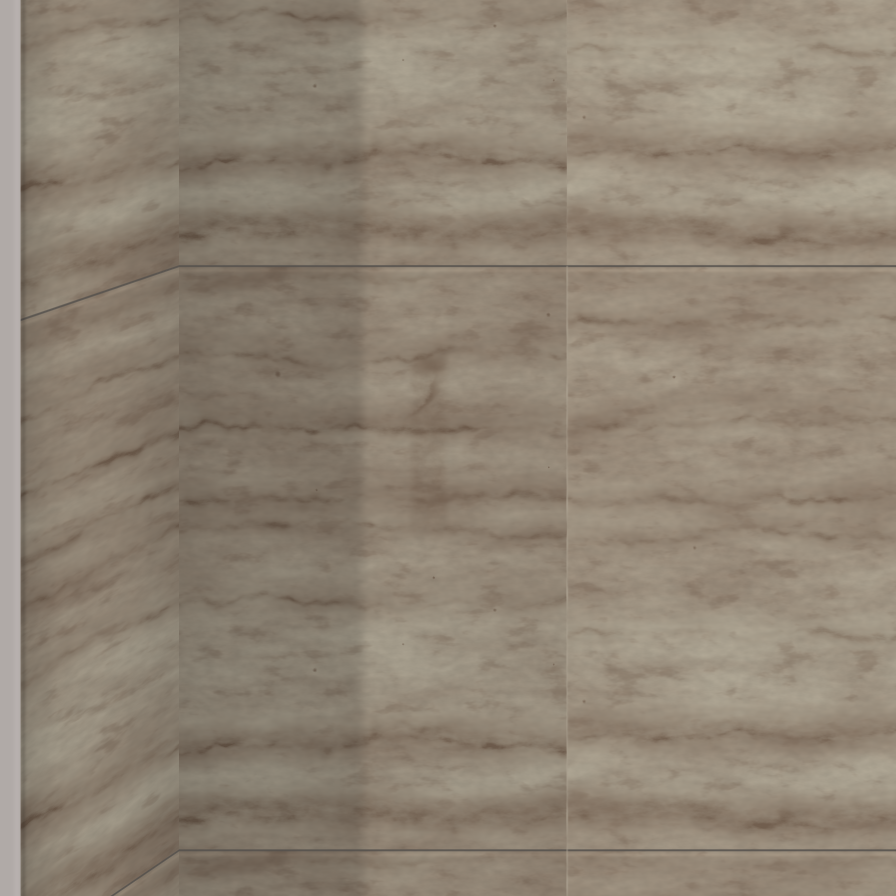
Give the GLSL for this texture, as a Shadertoy shader.

```glsl
// Travertine-clad corner: a slanted side wall and a front wall with two columns of slabs.
// Each course repeats the same layered stone: stretched gradient noise gives grain and mottling,
// a loop draws soft, broken, wandering veins, and joints, shadows and a stain lie on top.

const float JOINT_Y = 0.703;      // height of the upper horizontal joint
const float COURSE = 0.652;       // height of one course of slabs
const float STRIP_X = 0.023;      // right edge of the pale trim
const float CORNER_X = 0.2;       // where the two walls meet
const float SEAM_X = 0.633;       // vertical joint on the front wall
const float SHADOW_X = 0.405;     // edge of the shaded part
const float JOINT_HALF = 0.0011;  // half width of the joints
const float VEIN_HALF = 0.0036;   // half width of the veins
const int VEINS = 8;
const float LEFT_DEPTH[VEINS] = float[](0.022, 0.155, 0.278, 0.395, 0.452, 0.572, 0.818, 0.945);
const float RIGHT_DEPTH[VEINS] = float[](0.022, 0.097, 0.268, 0.400, 0.462, 0.630, 0.800, 0.945);
const float VEIN_POWER[VEINS] = float[](0.06, 0.36, 0.42, 0.33, 0.40, 0.33, 0.46, 0.16);
const float VEIN_HALO[VEINS] = float[](0.1, 0.16, 0.26, 0.2, 0.16, 0.12, 0.46, 0.62);

const vec3 PALE = vec3(0.645, 0.610, 0.543);
const vec3 TAN = vec3(0.570, 0.510, 0.446);
const vec3 BROWN = vec3(0.400, 0.320, 0.258);
const vec3 JOINT = vec3(0.330, 0.315, 0.300);
const vec3 SEAM = vec3(0.670, 0.630, 0.565);
const vec3 TRIM = vec3(0.690, 0.665, 0.655);

float hash(vec2 p) {
    vec3 q = fract(vec3(p.xyx) * 0.1031);
    q += dot(q, q.yzx + 33.33);
    return fract((q.x + q.y) * q.z);
}

float gradAt(vec2 cell, vec2 offset) {
    float a = 6.2832 * hash(cell);
    return dot(vec2(cos(a), sin(a)), offset);
}

// Gradient noise, about -0.7 to 0.7
float noise(vec2 p) {
    vec2 i = floor(p), f = p - i;
    vec2 w = f * f * f * (f * (f * 6.0 - 15.0) + 10.0);
    vec2 e = vec2(1.0, 0.0);
    return mix(mix(gradAt(i, f), gradAt(i + e, f - e), w.x),
               mix(gradAt(i + e.yx, f - e.yx), gradAt(i + 1.0, f - 1.0), w.x), w.y);
}

float fbm(vec2 p) {
    float sum = 0.0, amp = 1.0;
    for (int i = 0; i < 4; i++) {
        sum += amp * noise(p);
        p = p * 2.03 + 17.7;
        amp *= 0.55;
    }
    return sum;
}

float bump(float x, float center, float width) {
    float d = (x - center) / width;
    return exp(-d * d);
}

// Stone colour; x runs along the wall, v goes from 0 to 1 down one course
vec3 stone(float x, float v, float seed, bool right) {
    vec2 q = vec2(x, v * COURSE) + seed * vec2(7.3, 3.1);
    float warp = 0.012 * noise(q * vec2(5.0, 9.0));
    float clouds = fbm((q + vec2(0.0, warp)) * vec2(6.0, 24.0));
    float mottle = fbm(q * vec2(22.0, 48.0) + 9.0);
    float grain = fbm(q * vec2(50.0, 105.0));
    float speck = noise(q * vec2(95.0, 150.0) + 5.0);
    float bands = 0.5 * bump(v, 0.67, 0.11) + 0.6 * bump(v, 0.88, 0.035);
    vec3 col = mix(TAN, PALE, clamp(0.35 + bands + 0.6 * clouds + 0.25 * mottle, -0.2, 1.1));
    col *= 1.0 + 0.045 * grain + 0.035 * speck + 0.03 * clouds;
    col = mix(col, BROWN, 0.22 * smoothstep(0.15, 0.75, -mottle - 0.3 * clouds));

    // Soft broken veins, each with a mottled brown halo
    for (int i = 0; i < VEINS; i++) {
        float id = float(i) * 5.7 + seed * 13.1;
        float depth = right ? RIGHT_DEPTH[i] : LEFT_DEPTH[i];
        float path = depth + 0.036 * noise(vec2(x * 4.0, id))
                   + 0.02 * noise(vec2(x * 15.0, id + 2.3)) + 0.01 * noise(vec2(x * 60.0, id));
        float d = (v - path) * COURSE;
        float patchy = smoothstep(-0.3, 0.5, noise(vec2(x * 10.0, id + 4.1)) + 0.55 * mottle);
        float width = VEIN_HALF * (1.0 + 0.8 * noise(vec2(x * 30.0, id + 9.0)));
        float line = bump(d, 0.0, width) * VEIN_POWER[i] * (0.25 + 0.75 * patchy);
        line *= clamp(0.9 + 0.6 * grain, 0.3, 1.4) * (right ? 0.8 : 1.0);
        float cover = clamp(0.6 + 0.5 * grain + 0.7 * mottle, 0.0, 1.4);
        float halo = bump(d, -0.008, 0.02) * VEIN_HALO[i] * cover;
        float smear = bump(d, 0.0, 0.009) * 0.22 * patchy * cover;
        col = mix(col, BROWN, clamp(line + halo * 0.7 + smear, 0.0, 0.8));
    }

    // Very sparse pits of uneven size
    vec2 g = q * 30.0, cell = floor(g);
    vec2 spot = 0.25 + 0.5 * vec2(hash(cell + 3.0), hash(cell + 8.0));
    float size = 0.05 + 0.07 * hash(cell + 5.0);
    float pit = smoothstep(size, 0.0, length(g - cell - spot) + 0.04 * grain);
    return mix(col, BROWN, 0.6 * pit * step(0.975, hash(cell)));
}

void mainImage(out vec4 fragColor, in vec2 fragCoord) {
    vec2 p = fragCoord / iResolution.xy;
    float px = 1.0 / min(iResolution.x, iResolution.y);
    bool side = p.x < CORNER_X;

    // Perspective of the side wall: courses fan out away from the corner
    float away = max(CORNER_X - p.x, 0.0);
    float y = (p.y + 0.7056 * away) / (1.0 + 0.52 * away);
    float v = fract((JOINT_Y - y) / COURSE);
    float seed = side ? 3.0 : (p.x < SEAM_X ? 1.0 : 2.0);
    vec3 col = stone(p.x, v, seed, p.x > SEAM_X);

    // Light: shaded left panel, dim corner and gentle falloff
    float shade = mix(0.85, 0.97, smoothstep(SHADOW_X - 0.01, SHADOW_X + 0.01, p.x));
    shade = mix(shade, 1.02, smoothstep(SEAM_X - px, SEAM_X + px, p.x));
    if (side) shade = 0.95 - 0.09 * bump(p.x, CORNER_X, 0.05) - 0.1 * bump(p.x, STRIP_X, 0.03);
    else shade -= 0.03 * bump(p.x, CORNER_X, 0.05);
    col *= shade * (0.98 + 0.035 * p.y);

    // Stained column with a smudged head and a short bent crack
    float rough = fbm(p * vec2(45.0, 60.0));
    float column = smoothstep(0.453, 0.467, p.x) * smoothstep(0.504, 0.49, p.x);
    column *= smoothstep(0.40, 0.43, p.y) * smoothstep(0.615, 0.59, p.y);
    float head = bump(length((p - vec2(0.481, 0.592)) * vec2(0.8, 1.5)) + 0.006 * rough, 0.0, 0.014);
    float bend = p.x - 0.475 - 0.6 * (p.y - 0.555) + 0.006 * sin(p.y * 110.0) + 0.005 * rough;
    float crack = bump(bend, 0.0, 0.004) * bump(p.y, 0.555, 0.022);
    float smudge = column * clamp(0.2 + 0.18 * rough, 0.0, 0.45);
    col = mix(col, BROWN, smudge + 0.4 * head + 0.35 * crack);

    // Joints: dark across with a faint lit lip, pale down
    float across = min(v, 1.0 - v) * COURSE;
    float aa = 0.8 * px;
    col *= 1.0 + 0.06 * bump(v * COURSE, 0.005, 0.002);
    col = mix(col, JOINT, 0.85 * smoothstep(JOINT_HALF + aa, JOINT_HALF - aa, across));
    float down = smoothstep(JOINT_HALF + aa, JOINT_HALF - aa, abs(p.x - SEAM_X));
    float worn = clamp(0.5 + 0.8 * noise(vec2(3.0, p.y * 40.0)), 0.1, 0.9);
    col = mix(col, SEAM, down * worn * mix(0.9, 0.3, step(JOINT_Y, p.y)));

    // Pale trim with a dark contact line
    col *= 1.0 - 0.15 * bump(p.x, STRIP_X + 0.003, 0.003);
    vec3 trim = TRIM * (1.0 + 0.04 * bump(p.x, STRIP_X - 0.004, 0.004));
    col = mix(trim, col, smoothstep(STRIP_X - px, STRIP_X + px, p.x));
    fragColor = vec4(col, 1.0);
}
```
